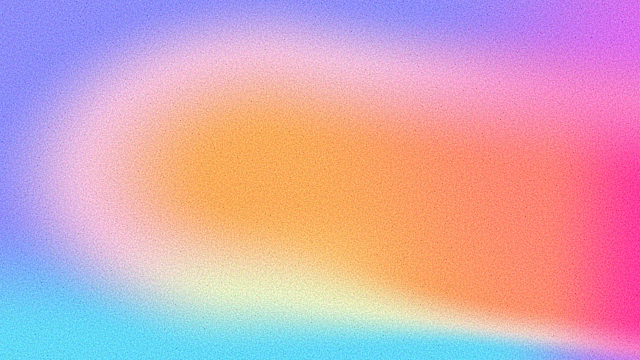
Give the GLSL for this background, as a Shadertoy shader.

```glsl
const vec3 AMBER   = vec3(0.98, 0.67, 0.35);
const vec3 STRAW   = vec3(0.98, 0.84, 0.53);
const vec3 CORAL   = vec3(1.00, 0.50, 0.46);
const vec3 HOTPINK = vec3(1.00, 0.22, 0.62);
const vec3 LILAC   = vec3(0.95, 0.75, 0.87);
const vec3 ROSE    = vec3(0.97, 0.50, 0.78);
const vec3 CREAM   = vec3(0.90, 0.94, 0.78);
const vec3 VIOLET  = vec3(0.55, 0.55, 0.98);
const vec3 ORCHID  = vec3(0.87, 0.42, 0.93);
const vec3 CYAN    = vec3(0.38, 0.85, 0.97);

vec2 gradientAt(vec2 cell) {
    vec3 q = fract(cell.xyx * vec3(0.1031, 0.1030, 0.0973));
    q += dot(q, q.yzx + 33.33);
    float angle = 6.2832 * fract((q.x + q.y) * q.z);
    return vec2(cos(angle), sin(angle));
}

float gradientNoise(vec2 p) {
    vec2 i = floor(p), f = fract(p);
    vec2 u = f * f * (3.0 - 2.0 * f);
    vec2 e = vec2(1.0, 0.0);
    float low = mix(dot(gradientAt(i), f), dot(gradientAt(i + e), f - e), u.x);
    float high = mix(dot(gradientAt(i + e.yx), f - e.yx),
                     dot(gradientAt(i + e.xx), f - e.xx), u.x);
    return mix(low, high, u.y);
}

// Capsule whose left cap is stretched sideways
float glowDistance(vec2 p, vec2 a, vec2 b, float radius, float stretch) {
    vec2 pa = p - a, ba = b - a;
    pa.x *= pa.x < 0.0 ? 1.0 / stretch : 1.0;
    float h = clamp(dot(pa, ba) / dot(ba, ba), 0.0, 1.0);
    return length(pa - ba * h) - radius;
}

// Warm interior: straw below, amber, coral, then hot pink
vec3 coreColor(vec2 p) {
    float straw = smoothstep(0.45, 0.17, p.y) * smoothstep(1.25, 0.75, p.x);
    vec3 color = mix(AMBER, STRAW, straw);
    color = mix(color, CORAL, smoothstep(0.85, 1.65, p.x + 0.5 * (p.y - 0.4)));
    return mix(color, HOTPINK, smoothstep(1.5, 1.82, p.x));
}

// Pale rim around the interior
vec3 haloColor(vec2 p, float below) {
    float creamy = smoothstep(0.40, 0.18, p.y) * smoothstep(0.1, 0.65, p.x);
    creamy *= 1.0 - 0.5 * smoothstep(1.0, 1.5, p.x);
    vec3 color = mix(LILAC, CREAM, creamy);
    float side = mix(smoothstep(0.9, 1.75, p.x), smoothstep(1.45, 1.8, p.x), below);
    return mix(color, ROSE, side);
}

// Cool surroundings
vec3 outerColor(vec2 p) {
    vec3 color = mix(CYAN, VIOLET, smoothstep(0.06, 0.42, p.y));
    color = mix(color, VIOLET, smoothstep(1.4, 1.75, p.x));
    float side = p.x - 0.8 * max(p.y - 0.85, 0.0) - 0.3 * smoothstep(0.3, 0.0, p.y);
    return mix(color, ORCHID, smoothstep(1.0, 1.8, side));
}

// Tinted grain with sparse dark specks
vec3 grain(vec2 p) {
    vec2 q = mat2(0.8, 0.6, -0.6, 0.8) * p + 500.0;
    vec3 tint = vec3(gradientNoise(q + 71.3), gradientNoise(q + 137.7),
                     gradientNoise(q + 211.1));
    float speck = smoothstep(0.42, 0.6, gradientNoise(q + 307.9));
    return 0.12 * gradientNoise(q) + 0.09 * tint - 0.15 * speck;
}

void mainImage(out vec4 fragColor, in vec2 fragCoord) {
    // Keep the horizontal layout tied to a 16:9 span
    vec2 p = fragCoord / iResolution.xy * vec2(16.0 / 9.0, 1.0);

    // Slanted glow, crisper toward the lower right
    vec2 start = vec2(0.75, 0.515), end = vec2(1.80, 0.375);
    float d = glowDistance(p, start, end, 0.345, 1.54);
    float along = clamp((p.x - start.x) / (end.x - start.x), 0.0, 1.0);
    float below = smoothstep(0.05, -0.25, p.y - mix(start.y, end.y, along));
    float softness = mix(0.25, 0.08, below * smoothstep(0.45, 1.45, p.x));

    float rim = smoothstep(-softness, 0.02, d);
    vec3 color = mix(coreColor(p), haloColor(p, below), rim);
    color = mix(color, outerColor(p), smoothstep(-0.12 * softness, 0.7 * softness, d));

    color += grain(p * 230.0);
    fragColor = vec4(clamp(color, 0.0, 1.0), 1.0);
}
```
